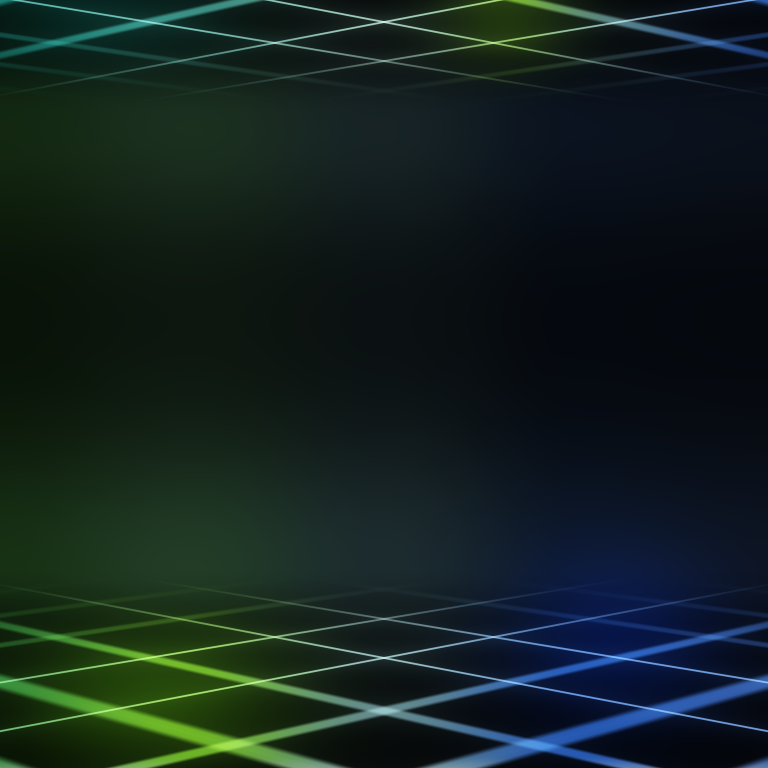
Write a WebGL 2 fragment shader that draws this background.

```glsl
#version 300 es
precision highp float;

uniform vec2 u_resolution;
out vec4 outColor;

// Perspective grid
const float FLOOR_HORIZON = 0.53125;
const float CEILING_HORIZON = 0.58333;
const float GRID_DEPTH = 2.573;
const float GRID_SPREAD = 1.266;
const float GRID_PHASE = 0.632;
const int FIRST_LINE = 3;
const int LAST_LINE = 12;
const float FADE_START = 0.28;
const float FADE_END = 0.385;

// Line focus: lines 6 and 7 are crisp, the others soften
const float CRISP_WIDTH = 0.0012;
const float NEAR_BLUR = 0.0039;
const float FAR_BLUR = 0.0022;
const float HALO_SIZE = 0.013;
const float HALO_STRENGTH = 0.13;
const float CELL_SHADE = 0.42;

// Five colour stops from left to right
const vec3 HAZE[5] = vec3[5](
    vec3(0.09, 0.19, 0.08), vec3(0.13, 0.23, 0.15), vec3(0.11, 0.17, 0.18),
    vec3(0.05, 0.09, 0.15), vec3(0.05, 0.08, 0.13));
const vec3 FLOOR_TINT[5] = vec3[5](
    vec3(0.22, 0.62, 0.26), vec3(0.48, 0.83, 0.16), vec3(0.46, 0.65, 0.67),
    vec3(0.18, 0.42, 0.86), vec3(0.24, 0.44, 0.82));
const vec3 CEILING_TINT[5] = vec3[5](
    vec3(0.10, 0.56, 0.52), vec3(0.26, 0.65, 0.60), vec3(0.52, 0.74, 0.64),
    vec3(0.42, 0.62, 0.60), vec3(0.20, 0.42, 0.84));
const vec3 LIME = vec3(0.50, 0.80, 0.18);
const vec3 CRISP_WHITE = vec3(0.88, 0.97, 0.95);

// Soft pools of light
const vec3 GREEN_POOL = vec3(0.10, 0.21, 0.0);
const vec3 BLUE_POOL = vec3(0.0, 0.035, 0.20);
const vec3 LIME_POOL = vec3(0.09, 0.16, 0.02);
const vec3 TEAL_POOL = vec3(0.0, 0.09, 0.09);

vec3 ramp(vec3 stops[5], float x) {
    float t = clamp(x, 0.0, 0.9999) * 4.0;
    int i = int(t);
    return mix(stops[i], stops[i + 1], smoothstep(0.0, 1.0, fract(t)));
}

float bell(float x, float center, float width) {
    float t = (x - center) / width;
    return exp(-t * t);
}

float pool(vec2 p, vec2 center, vec2 radius) {
    vec2 q = (p - center) / radius;
    return exp(-dot(q, q));
}

// Distance from a straight grid line in projected space
float lineDistance(float x, float drop, float index) {
    return abs(GRID_SPREAD * x + GRID_DEPTH - index * drop)
        / length(vec2(GRID_SPREAD, index));
}

vec3 background(vec2 p, float grid) {
    float light = 0.36 + 0.64 * bell(p.y, 0.27, 0.16) + 0.45 * bell(p.y, 0.83, 0.13);
    vec3 color = ramp(HAZE, p.x) * light * mix(1.0, CELL_SHADE, grid);
    color += GREEN_POOL * pool(p, vec2(0.20, 0.09), vec2(0.17, 0.09));
    color += BLUE_POOL * pool(p, vec2(0.80, 0.17), vec2(0.14, 0.11));
    color += LIME_POOL * pool(p, vec2(0.66, 0.98), vec2(0.09, 0.06));
    color += TEAL_POOL * pool(p, vec2(0.13, 0.98), vec2(0.15, 0.07));
    return color;
}

vec3 addGrid(vec3 color, vec2 p, float drop, float pixel) {
    vec3 ceilingTint = mix(ramp(CEILING_TINT, p.x), LIME, bell(p.x, 0.66, 0.07));
    vec3 tint = p.y < 0.5 ? ramp(FLOOR_TINT, p.x) : ceilingTint;
    float fade = smoothstep(FADE_START, FADE_END, drop);

    for (int i = FIRST_LINE; i <= LAST_LINE; i++) {
        float index = float(i) + GRID_PHASE;
        bool crisp = i == 6 || i == 7;
        float blur = max(float(6 - i), 0.0) * NEAR_BLUR + (i > 7 ? FAR_BLUR : 0.0);
        float width = CRISP_WIDTH + blur * drop / 0.45;
        float edge = 0.7 * pixel + 0.45 * blur;
        float strength = crisp ? 0.85 : (i > 7 ? 0.38 : 0.70);
        // Whiten crisp lines and the tips nearest the viewer
        float whiteness = crisp ? 0.38 : 0.45 * smoothstep(0.515, 0.535, drop);
        vec3 lineColor = mix(tint, CRISP_WHITE, whiteness);

        for (float side = -1.0; side < 2.0; side += 2.0) {
            float d = lineDistance(side * (p.x - 0.5), drop, index);
            float core = 1.0 - smoothstep(max(width - edge, 0.0), width + edge, d);
            float halo = HALO_STRENGTH * exp(-d / HALO_SIZE);
            vec3 glow = lineColor * core + tint * halo;
            color += glow * strength * fade * (1.0 - color);
        }
    }
    return color;
}

void main() {
    vec2 p = gl_FragCoord.xy / u_resolution;
    float pixel = 1.0 / min(u_resolution.x, u_resolution.y);
    float drop = max(FLOOR_HORIZON - p.y, p.y - CEILING_HORIZON);
    float grid = smoothstep(0.27, 0.36, drop);
    vec3 color = addGrid(background(p, grid), p, drop, pixel);
    outColor = vec4(clamp(color, 0.0, 1.0), 1.0);
}
```
